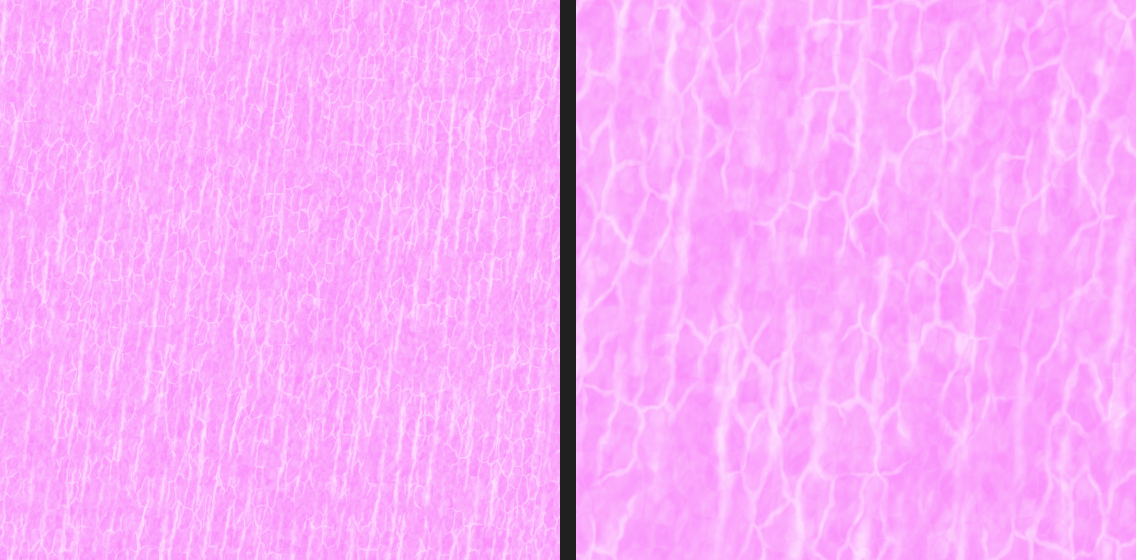
Left, the full canvas; right, a detail of the centre.
This texture is drawn by a WebGL 2 fragment shader. Its source:

```glsl
#version 300 es
precision highp float;
// Pink fibrous tissue: pale, slightly leaning strokes over a net of upright cells.
// Strokes sit on a jittered grid, walls and flat flecks come from stretched Voronoi
// nets, and a little noise roughens their sides.

#define DEEP_PINK vec3(0.978, 0.54, 0.980)
#define PALE_PINK vec3(0.993, 0.86, 0.993)
#define GROUND_TONE 0.33
#define LEAN 0.12
#define STROKE_DENSITY vec2(34.0, 11.0)
#define STROKE_WIDTH 0.0036
#define STROKE_GAIN 0.56
#define WALL_DENSITY vec2(56.0, 25.0)
#define WALL_GAIN 0.36
#define FLECK_DENSITY vec2(115.0, 72.0)
#define FLECK_GAIN 0.27
#define GRAIN_GAIN 0.32

uniform vec2 u_resolution;
out vec4 fragColor;

// Integer hash giving two values in 0..1 per lattice cell
vec2 hash2(vec2 cell) {
  uvec2 v = uvec2(ivec2(cell) + 4096);
  v = v * 1664525u + 1013904223u;
  v.x += v.y * 1664525u;
  v.y += v.x * 1664525u;
  v ^= v >> 16u;
  v.x += v.y * 1664525u;
  v.y += v.x * 1664525u;
  v ^= v >> 16u;
  return vec2(v & 65535u) / 65535.0;
}

float valueNoise(vec2 p) {
  vec2 cell = floor(p), f = fract(p);
  f = f * f * (3.0 - 2.0 * f);
  float low = mix(hash2(cell).x, hash2(cell + vec2(1, 0)).x, f.x);
  float high = mix(hash2(cell + vec2(0, 1)).x, hash2(cell + vec2(1, 1)).x, f.x);
  return mix(low, high, f.y);
}

// Signed two-octave noise
float mottle(vec2 p) {
  return valueNoise(p) * 0.65 + valueNoise(p * 2.03 + 17.3) * 0.35 - 0.5;
}

vec2 cellPoint(vec2 cell) {
  return cell + 0.08 + 0.84 * hash2(cell);
}

// Upright tapering strokes, one per grid cell, of varied length and strength
float strokes(vec2 p) {
  vec2 q = p * STROKE_DENSITY, home = floor(q);
  float light = 0.0;
  for (int j = -1; j <= 1; j++)
  for (int i = -1; i <= 1; i++) {
    vec2 cell = home + vec2(i, j);
    vec2 kind = hash2(cell + 137.0);
    vec2 offset = q - mix(cell + 0.5, cellPoint(cell), vec2(0.6, 0.9));
    offset.x += (kind.x - 0.6) * 0.35 * offset.y;
    float along = abs(offset.y) / mix(0.35, 0.85, kind.y);
    float taper = 1.0 - smoothstep(0.5, 1.0, along);
    float width = STROKE_WIDTH * mix(0.7, 1.2, kind.x) * mix(0.6, 1.0, taper);
    float across = offset.x / STROKE_DENSITY.x / width;
    light = max(light, exp(-across * across) * taper * mix(0.3, 1.0, kind.y));
  }
  return light;
}

// x: distance to the nearest wall in canvas units, y: random tone of the cell
vec2 cellNet(vec2 p, vec2 density) {
  vec2 q = p * density;
  vec2 home = floor(q), nearest = home;
  float best = 1e3;
  for (int j = -1; j <= 1; j++)
  for (int i = -1; i <= 1; i++) {
    vec2 cell = home + vec2(i, j);
    vec2 offset = cellPoint(cell) - q;
    float d = dot(offset, offset);
    if (d < best) { best = d; nearest = cell; }
  }
  vec2 a = cellPoint(nearest) - q;
  float wallDistance = 1.0;
  for (int j = -2; j <= 2; j++)
  for (int i = -2; i <= 2; i++) {
    if (i == 0 && j == 0) continue;
    vec2 b = cellPoint(nearest + vec2(i, j)) - q;
    float d = 0.5 * (dot(b, b) - dot(a, a)) / length((b - a) * density);
    wallDistance = min(wallDistance, d);
  }
  return vec2(wallDistance, hash2(nearest + 71.0).y - 0.5);
}

void main() {
  vec2 uv = gl_FragCoord.xy / min(u_resolution.x, u_resolution.y);

  // Lean the fibres, let their paths wander and roughen their sides
  vec2 p = uv;
  p.x -= LEAN * uv.y;
  p.x += 0.010 * mottle(uv * vec2(7.0, 5.0));
  vec2 ragged = vec2(mottle(uv * vec2(120.0, 80.0)), mottle(uv * 100.0 + 31.0));

  // Pale strokes, stronger in some regions
  float region = smoothstep(0.15, 0.8, valueNoise(uv * vec2(6.0, 5.0) + 5.0));
  float streaks = strokes(p + ragged * vec2(0.006, 0.010)) * mix(0.65, 1.1, region);

  // Fine walls, partly missing
  vec2 net = cellNet(p + ragged * vec2(0.007, 0.010) + 3.7, WALL_DENSITY);
  float walls = 1.0 - smoothstep(0.0004, 0.0030, net.x);
  walls *= smoothstep(0.25, 0.65, valueNoise(p * vec2(45.0, 30.0) + 53.0));

  // Flat flecks with softened borders, then fine grain
  vec2 fleck = cellNet(p + ragged * 0.005 + 9.1, FLECK_DENSITY);
  float tone = GROUND_TONE + 0.14 * net.y;
  tone += FLECK_GAIN * fleck.y * smoothstep(0.0, 0.0014, fleck.x);
  tone += GRAIN_GAIN * mottle(p * vec2(230.0, 170.0) + 23.0);
  tone += 0.06 * mottle(uv * 7.0 + 41.0);

  // Walls and strokes merge rather than pile up
  float light = STROKE_GAIN * streaks + WALL_GAIN * walls * (1.0 - 0.7 * streaks);
  tone = clamp(tone + light, 0.0, 1.0);
  fragColor = vec4(mix(DEEP_PINK, PALE_PINK, tone), 1.0);
}
```
